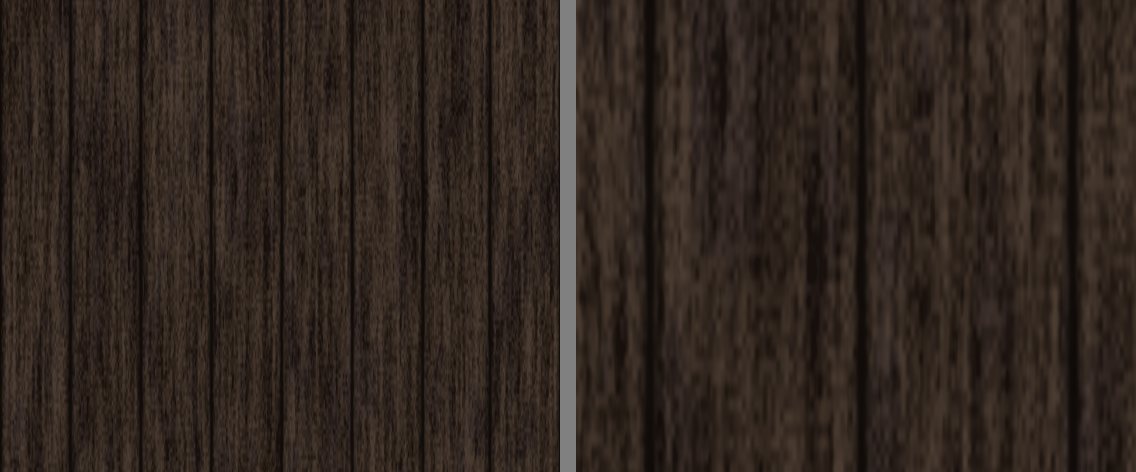
Left, the full canvas; right, a detail of the centre.
Write a WebGL 1 fragment shader that draws this texture.

```glsl
precision highp float;
// Eight dark, weathered wood planks standing side by side.
// Stretched value noise in several layers makes the grain, pores and stains;
// the distance to the nearest seam darkens the plank edges.

uniform vec2 u_resolution;

#define PLANKS 8.0
#define ASPECT 0.84375
#define SEAM_DRIFT 0.0065
#define SEAM_WIDTH 0.020
#define SEAM_SHADE 0.09
#define BASE_TONE 0.70
#define GRAIN 0.70
#define STAIN 0.24
#define PORES 0.30
#define DARK_WOOD vec3(0.090, 0.060, 0.044)
#define LIGHT_WOOD vec3(0.258, 0.207, 0.174)
#define GAP_COLOR vec3(0.058, 0.038, 0.030)

float hash(vec2 p) {
  vec3 q = fract(p.xyx * vec3(0.1031, 0.1030, 0.0973));
  q += dot(q, q.yzx + 33.33);
  return fract((q.x + q.y) * q.z);
}

float noise(vec2 p) {
  vec2 cell = floor(p);
  vec2 f = fract(p);
  f = f * f * (3.0 - 2.0 * f);
  float low = mix(hash(cell), hash(cell + vec2(1.0, 0.0)), f.x);
  float high = mix(hash(cell + vec2(0.0, 1.0)), hash(cell + 1.0), f.x);
  return mix(low, high, f.y);
}

float fbm(vec2 p) {
  float sum = 0.0;
  float weight = 0.5;
  for (int i = 0; i < 4; i++) {
    sum += weight * noise(p);
    p = p * 2.03 + 17.3;
    weight *= 0.5;
  }
  return sum / 0.9375;
}

// Seams drift slightly from an even spacing
float seamAt(float i) {
  return i + SEAM_DRIFT * (mod(i + 0.5, 7.0) - 0.5);
}

// Wood brightness: 0 is dark, 1 is light
float woodTone(vec2 p, float stain) {
  float fine = noise(p * vec2(230.0, 9.0)) - 0.5;
  float medium = noise(p * vec2(110.0, 3.5) + 31.0) - 0.5;
  float broad = noise(p * vec2(36.0, 2.2) + 57.0) - 0.5;
  float fleck = noise(p * vec2(400.0, 130.0) + 83.0) - 0.5;
  float pore = smoothstep(0.62, 0.92, noise(p * vec2(290.0, 42.0) + 7.0));
  float grain = 0.95 * fine + 0.6 * medium + 0.38 * broad + 0.85 * fleck;
  return BASE_TONE + GRAIN * grain - PORES * pore - STAIN * stain;
}

void main() {
  vec2 uv = gl_FragCoord.xy / u_resolution;
  vec2 p = vec2(uv.x, uv.y * ASPECT);

  // Plank index and distance to its nearer seam, in plank widths
  float x = uv.x * PLANKS;
  float plank = floor(x);
  plank -= step(x, seamAt(plank));
  float edge = min(x - seamAt(plank), seamAt(plank + 1.0) - x);
  float plankSeed = hash(vec2(plank + 3.0, 11.0));

  // Each plank has its own, nearly straight grain
  vec2 grainPos = p + vec2(plank * 0.37, plankSeed * 9.0);
  float wave = sin(p.y * 7.0 + plankSeed * 6.3 + x * 1.5);
  wave += 0.5 * sin(p.y * 17.0 + plank * 2.4);
  grainPos.x += 0.0013 * wave + 0.002 * noise(grainPos * vec2(14.0, 9.0));

  // Narrow, ragged dark stains
  float stain = smoothstep(0.46, 0.76, fbm(grainPos * vec2(44.0, 7.0) + 41.0));
  float tone = woodTone(grainPos, stain) + 0.08 * (plankSeed - 0.5);
  vec3 color = mix(DARK_WOOD, LIGHT_WOOD, clamp(tone, 0.0, 1.2));

  // Stains are cooler, clean wood is a little warmer
  color *= mix(vec3(1.01, 1.0, 0.97), vec3(0.97, 0.97, 1.06), stain);

  // Soft shade along the edges and a dark gap with a worn rim
  color *= mix(0.68, 1.0, smoothstep(0.0, SEAM_SHADE, edge));
  float rim = SEAM_WIDTH * (0.8 + 0.5 * noise(vec2(plank * 5.0, p.y * 40.0)));
  float blur = max(0.016, PLANKS / u_resolution.x);
  float gap = 1.0 - smoothstep(rim - blur, rim + blur, edge);
  color = mix(color, GAP_COLOR, 0.9 * gap);

  gl_FragColor = vec4(color, 1.0);
}
```
